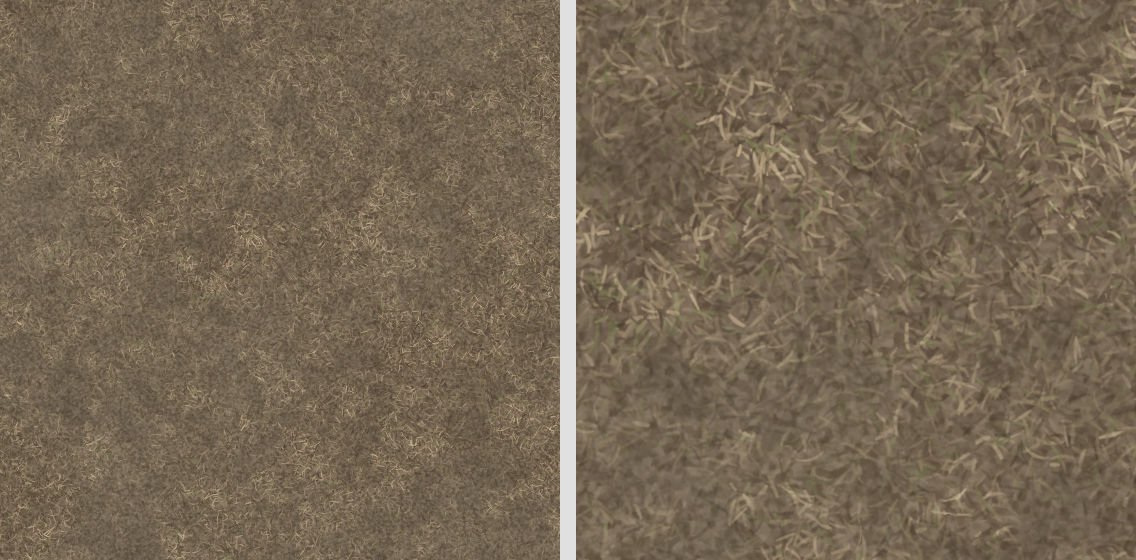
Left: the whole. Right: its middle third, enlarged.
A three.js fragment shader for this texture:

```glsl
varying vec2 vUv;

vec3 hash3(vec2 p) {
  vec3 q = fract(p.xyx * vec3(0.1031, 0.1030, 0.0973));
  q += dot(q, q.yxz + 33.33);
  return fract((q.xxy + q.yzz) * q.zyx);
}

// Smooth cellular noise: random cell values blended by distance, 0 to 1
float cellNoise(vec2 p) {
  vec2 cell = floor(p);
  float total = 0.0;
  float weights = 0.0;
  for (int y = -1; y <= 1; y++) {
    for (int x = -1; x <= 1; x++) {
      vec2 id = cell + vec2(float(x), float(y));
      vec3 rnd = hash3(id);
      vec2 d = p - id - rnd.xy;
      float w = exp(-7.0 * dot(d, d));
      total += w * rnd.z;
      weights += w;
    }
  }
  return total / weights;
}

mat2 rotation(float angle) {
  float c = cos(angle);
  float s = sin(angle);
  return mat2(c, s, -s, c);
}

// Dry colours from shadowed stem to straw, some of them green or bleached
vec3 bladeColor(vec3 rnd, float cover) {
  vec3 color = mix(vec3(0.29, 0.24, 0.19), vec3(0.64, 0.57, 0.455), rnd.x);
  color = mix(color, vec3(0.47, 0.49, 0.32), 0.75 * step(0.89, rnd.y));
  float bleached = step(rnd.y, 0.03 + 0.08 * cover);
  return mix(color, vec3(0.76, 0.69, 0.56), bleached * 0.85);
}

// One layer of short, bent, tapering blades, one for each grid cell
vec3 addBlades(vec3 color, vec2 uv, float layer, float cover) {
  float cells = 56.0 + 5.0 * layer;
  vec2 p = rotation(1.3 * layer) * uv * cells + 137.0 * layer;
  vec2 cell = floor(p);
  for (int y = -1; y <= 1; y++) {
    for (int x = -1; x <= 1; x++) {
      vec2 id = cell + vec2(float(x), float(y));
      vec3 place = hash3(id + 11.7);
      vec3 shape = hash3(id + 53.1);
      vec3 tint = hash3(id + 91.9);
      vec2 q = rotation(6.2832 * place.z) * (p - id - place.xy);
      float halfLength = mix(0.28, 0.78, shape.x);
      q.y += (shape.y - 0.5) * 0.9 * q.x * q.x;
      float along = abs(q.x) / halfLength;
      float width = mix(0.0008, 0.0014, shape.z) * (1.0 - 0.4 * along);
      float edge = abs(q.y) / cells - width;
      float mask = 1.0 - smoothstep(-0.0007, 0.0008, edge);
      mask *= 1.0 - smoothstep(0.8, 1.0, along);
      float opacity = mix(0.25, 0.85, cover) * mix(0.55, 1.0, tint.z);
      color = mix(color, bladeColor(tint, cover), mask * opacity);
    }
  }
  return color;
}

void main() {
  // Broad patches of bare soil and denser thatch
  float broad = cellNoise(vUv * 6.0 + 3.0);
  float medium = cellNoise(vUv * 15.0 + 40.0);
  float small = cellNoise(vUv * 38.0 + 80.0);
  float cover = smoothstep(0.2, 0.8, 0.4 * broad + 0.35 * medium + 0.25 * small);

  // Soil with fine grain
  float grain = cellNoise(vUv * 230.0 + 7.0) - 0.5;
  vec3 color = mix(vec3(0.465, 0.405, 0.33), vec3(0.42, 0.36, 0.295), cover);
  color += 0.13 * grain;

  // Layered blades
  for (int i = 0; i < 8; i++) {
    color = addBlades(color, vUv, float(i), cover);
  }

  // Gentle shifts of light and of warmth, and dust over the blades
  color *= 1.0 + 0.13 * (medium - 0.5) + 0.16 * (small - 0.5);
  color += vec3(0.012, 0.0, -0.006) * (broad - 0.5);
  color += 0.06 * (cellNoise(vUv * 310.0 + 19.0) - 0.5);
  gl_FragColor = vec4(color, 1.0);
}
```
